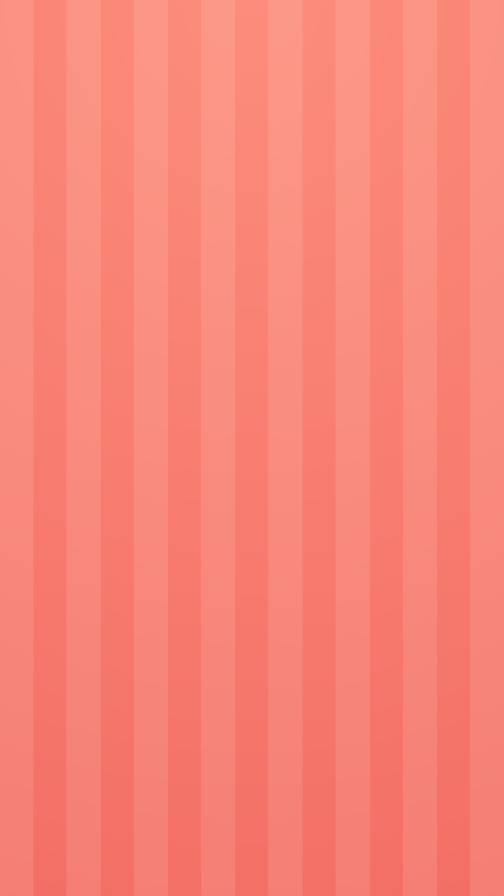
Write a WebGL 2 fragment shader that draws this pattern.

```glsl
#version 300 es
precision highp float;
// Vertical coral stripes: seven and a half light/dark pairs across the canvas.
// A radial glow from the top centre shades the base colour, and the light
// stripes are a faint warm veil laid over it.

#define STRIPE_PERIOD 0.1335   // one light + dark pair, in canvas widths
#define DARK_START 0.0663      // left edge of the first dark stripe
#define DARK_WIDTH 0.0655      // width of a dark stripe
#define VEIL_OPACITY 0.11      // strength of the light stripes
#define GLOW_RADIUS 1.04       // reach of the glow, in canvas heights
#define VEIL_COLOR vec3(1.0, 0.99, 0.95)
#define GLOW_COLOR vec3(0.990, 0.552, 0.482)
#define DEEP_COLOR vec3(0.953, 0.434, 0.394)

uniform vec2 u_resolution;
out vec4 fragColor;

// Coverage of the dark stripes at x, with edges softened over one pixel.
float darkStripe(float x, float pixel) {
  float center = DARK_START + 0.5 * DARK_WIDTH;
  float offset = (fract((x - center) / STRIPE_PERIOD + 0.5) - 0.5) * STRIPE_PERIOD;
  float edgeDistance = abs(offset) - 0.5 * DARK_WIDTH;
  return 1.0 - smoothstep(-0.5 * pixel, 0.5 * pixel, edgeDistance);
}

// Base colour, falling off with distance from the top centre.
vec3 glowGradient(vec2 uv, float aspect) {
  vec2 fromTop = (uv - vec2(0.5, 1.0)) * vec2(aspect, 1.0);
  float falloff = clamp(length(fromTop) / GLOW_RADIUS, 0.0, 1.0);
  return mix(GLOW_COLOR, DEEP_COLOR, falloff);
}

void main() {
  vec2 uv = gl_FragCoord.xy / u_resolution;
  vec3 color = glowGradient(uv, u_resolution.x / u_resolution.y);

  // Warm veil between the dark stripes
  float veil = 1.0 - darkStripe(uv.x, 1.0 / u_resolution.x);
  color = mix(color, VEIL_COLOR, VEIL_OPACITY * veil);

  fragColor = vec4(color, 1.0);
}
```
